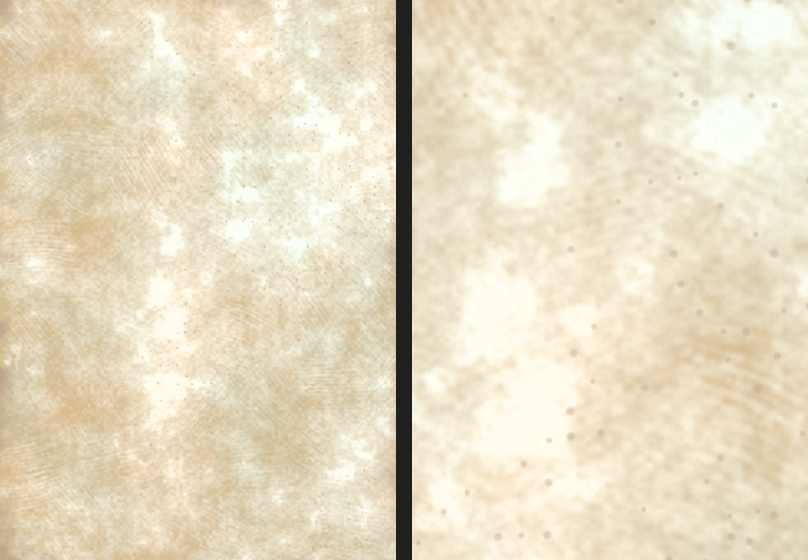
Left: the whole. Right: its middle third, enlarged.
Give the GLSL for this texture, as a WebGL 1 fragment shader.

```glsl
precision highp float;
// Aged plaster-like parchment: cloudy cream blotches, brushed ripple patches,
// chalky white flakes, small dark specks and stained edges.
// All layers add up to one tone value, which a warm colour ramp then maps.

uniform vec2 u_resolution;

// Colour ramp, dark to light
const vec3 OCHRE = vec3(0.83, 0.74, 0.57);
const vec3 TAN   = vec3(0.87, 0.80, 0.67);
const vec3 SAND  = vec3(0.90, 0.85, 0.74);
const vec3 CREAM = vec3(0.94, 0.90, 0.80);
const vec3 IVORY = vec3(0.98, 0.96, 0.88);
const vec3 CHALK = vec3(1.00, 0.995, 0.95);
const vec3 STAIN = vec3(0.73, 0.64, 0.54);
const vec3 COOL_SHIFT = vec3(-0.011, 0.004, 0.009);

// Sizes are frequencies per canvas height
const float BLOTCH_FREQ = 5.0;
const float MOTTLE_FREQ = 32.0;
const float GRAIN_FREQ  = 170.0;
const float PATCH_FREQ  = 8.0;
const float RIPPLE_FREQ = 125.0;
const float SPECK_FREQ  = 65.0;

// Layer strengths in tone units
const float BLOTCH = 0.66;
const float MOTTLE = 0.34;
const float GRAIN  = 0.30;
const float RIPPLE = 0.62;
const float FLAKE  = 1.25;
const float EDGE   = 1.7;

float hash(vec2 p) {
  return fract(sin(dot(p, vec2(127.1, 311.7))) * 43758.5453);
}

vec2 hash2(vec2 p) {
  return vec2(hash(p), hash(p + 37.3));
}

// Value noise centred on zero
float noise(vec2 p) {
  vec2 i = floor(p), f = fract(p);
  f = f * f * (3.0 - 2.0 * f);
  float low = mix(hash(i), hash(i + vec2(1.0, 0.0)), f.x);
  float high = mix(hash(i + vec2(0.0, 1.0)), hash(i + 1.0), f.x);
  return mix(low, high, f.y) - 0.5;
}

// Layered noise scaled to about unit deviation
float fbm(vec2 p) {
  float sum = 0.0, amp = 4.0;
  for (int i = 0; i < 5; i++) {
    sum += amp * noise(p);
    p = mat2(1.6, 1.2, -1.2, 1.6) * p + 17.7;
    amp *= 0.52;
  }
  return sum;
}

// Cellular brush patches, each with its own stroke direction
float brushRipples(vec2 p) {
  vec2 q = p * PATCH_FREQ;
  vec2 cell = floor(q);
  float sum = 0.0, total = 0.0001;
  for (int y = -1; y <= 1; y++) {
    for (int x = -1; x <= 1; x++) {
      vec2 id = cell + vec2(float(x), float(y));
      vec2 d = q - id - hash2(id);
      float weight = exp(-5.0 * dot(d, d));
      float angle = (hash(id + 5.1) - 0.55) * 2.0;
      vec2 along = vec2(cos(angle), sin(angle));
      float u = dot(p, along);
      float v = dot(p, vec2(-along.y, along.x)) + 0.012 * noise(p * 14.0 + id);
      float line = sin(6.2832 * RIPPLE_FREQ * v + 5.0 * noise(p * 30.0));
      float streak = 3.0 * noise(vec2(u * 28.0, v * 190.0) + id * 9.0);
      float strength = 0.35 + 0.85 * hash(id + 8.4);
      sum += weight * strength * (0.5 * line + 0.6 * streak);
      total += weight;
    }
  }
  return sum / total * (0.75 + 0.9 * noise(p * 16.0 + 4.0));
}

// Sparse round specks, gathered where the cluster noise is high
float specks(vec2 p) {
  vec2 q = p * SPECK_FREQ;
  vec2 id = floor(q);
  float radius = mix(0.06, 0.17, hash(id + 2.9));
  float d = length(fract(q) - mix(vec2(0.25), vec2(0.75), hash2(id)));
  float present = step(0.86 - 0.35 * noise(p * 6.0 + 3.0), hash(id + 6.6));
  return present * (1.0 - smoothstep(radius * 0.5, radius + 0.08, d));
}

// Soft oval spot in canvas coordinates
float spot(vec2 uv, vec2 centre, vec2 size) {
  vec2 d = (uv - centre) / size;
  return exp(-dot(d, d));
}

float ramp(float low, float high, float x) {
  return clamp((x - low) / (high - low), 0.0, 1.0);
}

void main() {
  vec2 uv = gl_FragCoord.xy / u_resolution;
  vec2 p = gl_FragCoord.xy / u_resolution.y;
  float blotch = fbm(p * BLOTCH_FREQ * vec2(1.15, 0.9) + 3.2);
  float mottle = fbm(p * MOTTLE_FREQ + 11.0);
  float grain = 4.5 * noise(p * GRAIN_FREQ) + 2.0 * noise(p * GRAIN_FREQ * 1.9);

  // Chalk flakes along a central vertical band and at the left
  float chalk = spot(uv, vec2(0.43, 0.50), vec2(0.07, 0.20))
              + spot(uv, vec2(0.42, 0.21), vec2(0.09, 0.08))
              + 0.8 * spot(uv, vec2(0.06, 0.36), vec2(0.06, 0.12));
  float flakes = smoothstep(0.9, 2.0, 0.8 * mottle + 0.4 * blotch + 1.2 * chalk);

  // Worn border, strongest at the left side
  float border = exp(-uv.x / 0.035) + 0.75 * exp(-(1.0 - uv.x) / 0.03)
               + 0.4 * exp(-min(uv.y, 1.0 - uv.y) / 0.025);
  border *= clamp(0.8 + 0.35 * fbm(p * 9.0 + 21.0), 0.0, 1.6);

  float tone = BLOTCH * blotch + MOTTLE * mottle + GRAIN * grain
             + RIPPLE * brushRipples(p) + FLAKE * flakes
             + 0.3 * chalk - EDGE * border - 0.05;

  vec3 color = mix(OCHRE, TAN, ramp(-2.5, -1.3, tone));
  color = mix(color, SAND, ramp(-1.3, -0.55, tone));
  color = mix(color, CREAM, ramp(-0.55, 0.27, tone));
  color = mix(color, IVORY, ramp(0.27, 1.25, tone));
  color = mix(color, CHALK, ramp(1.25, 2.3, tone));

  // Faint cool and warm drifts, then grey-brown stains and specks
  color += COOL_SHIFT * fbm(p * 7.0 + 43.0);
  float stain = border * smoothstep(-0.2, 1.6, fbm(p * 22.0 + 60.0));
  color = mix(color, STAIN, clamp(0.75 * stain + 0.4 * specks(p), 0.0, 0.85));
  gl_FragColor = vec4(clamp(color, 0.0, 1.0), 1.0);
}
```
